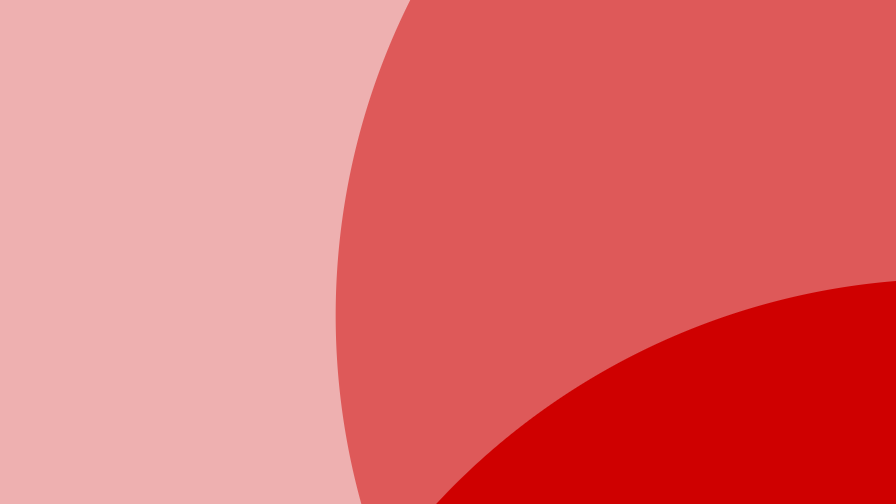
A WebGL 2 fragment shader for this background:

```glsl
#version 300 es
precision highp float;
// Flat background of two large overlapping discs on a pale pink field.
// Each disc is a signed distance function with an edge smoothed over one
// pixel; lengths are in canvas heights, with the origin at the lower left.

#define DISC_RADIUS 1.398
#define ROSE_CENTER vec2(2.064, 0.374)
#define RED_CENTER  vec2(1.890, -0.951)
#define PINK vec3(0.933, 0.690, 0.690)
#define ROSE vec3(0.871, 0.349, 0.349)
#define RED  vec3(0.812, 0.000, 0.000)

uniform vec2 u_resolution;
out vec4 fragColor;

float discDistance(vec2 point, vec2 center) {
    return length(point - center) - DISC_RADIUS;
}

// Coverage of a shape: 1 inside, 0 outside, blended across one pixel.
float coverage(float dist, float pixel) {
    return clamp(0.5 - dist / pixel, 0.0, 1.0);
}

void main() {
    float pixel = 1.0 / u_resolution.y;
    vec2 point = gl_FragCoord.xy * pixel;

    // Paint from back to front.
    vec3 color = PINK;
    color = mix(color, ROSE, coverage(discDistance(point, ROSE_CENTER), pixel));
    color = mix(color, RED, coverage(discDistance(point, RED_CENTER), pixel));

    fragColor = vec4(color, 1.0);
}
```
